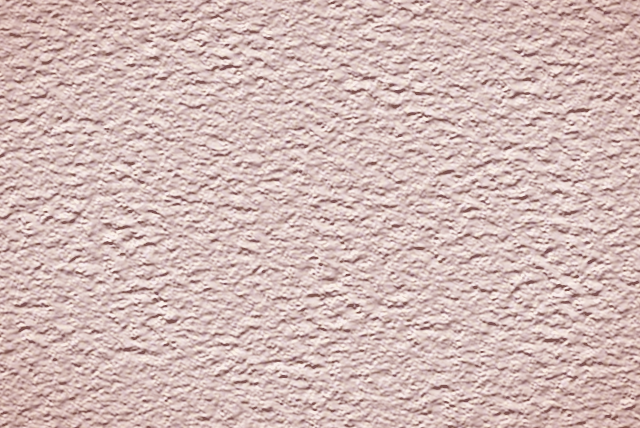
Reproduce this texture procedurally as a WebGL 1 fragment shader.

```glsl
precision highp float;

uniform vec2 u_resolution;

// Plaster colours from shaded pits to lit crests
const vec3 SHADOW = vec3(0.55, 0.40, 0.39);
const vec3 BODY = vec3(0.82, 0.72, 0.71);
const vec3 CREST = vec3(0.96, 0.91, 0.89);
const vec3 EDGE_TINT = vec3(1.0, 0.965, 0.95);

// Relief: cells per canvas height and strength of each layer
const vec2 LUMP_FREQ = vec2(29.0, 50.0);
const vec2 CRUMB_FREQ = vec2(62.0, 92.0);
const vec2 GRAIN_FREQ = vec2(118.0, 143.0);
const float LUMP_AMP = 5.4;
const float CRUMB_AMP = 2.9;
const float GRAIN_AMP = 2.0;
const float RAGGEDNESS = 0.012;

// Light from above, slightly from the left
const vec2 LIGHT_STEP = vec2(-0.0012, 0.0045);
const float SHADOW_SKEW = 0.14;
const float SHADOW_RANGE = 2.4;
const float CREST_RANGE = 1.35;
const float PATCH_FREQ = 5.0;
const float EDGE_DARKENING = 0.45;
const float HUE_VARIATION = 0.05;

vec2 hash2(vec2 p) {
  vec3 q = fract(p.xyx * vec3(0.1031, 0.1030, 0.0973));
  q += dot(q, q.yzx + 33.33);
  return fract((q.xx + q.yz) * q.zy);
}

float cornerSlope(vec2 cell, vec2 corner, vec2 f) {
  return dot(hash2(cell + corner) * 2.0 - 1.0, f - corner);
}

float gradientNoise(vec2 p) {
  vec2 cell = floor(p);
  vec2 f = fract(p);
  vec2 w = f * f * (3.0 - 2.0 * f);
  float low = mix(cornerSlope(cell, vec2(0.0), f),
                  cornerSlope(cell, vec2(1.0, 0.0), f), w.x);
  float high = mix(cornerSlope(cell, vec2(0.0, 1.0), f),
                   cornerSlope(cell, vec2(1.0), f), w.x);
  return mix(low, high, w.y);
}

vec2 rotate(vec2 p, float angle) {
  float c = cos(angle);
  float s = sin(angle);
  return vec2(c * p.x - s * p.y, s * p.x + c * p.y);
}

// Flattened lumps with ragged rims, covered in crumbs and grains
float plasterHeight(vec2 p, float lumpAmp) {
  float crumb = gradientNoise(rotate(p, -0.21) * CRUMB_FREQ + 37.0);
  float grain = gradientNoise(rotate(p, 0.37) * GRAIN_FREQ + 91.0);
  vec2 ragged = p + RAGGEDNESS * vec2(grain, crumb);
  float lump = gradientNoise(rotate(ragged, 0.12) * LUMP_FREQ + 11.0);
  return lumpAmp * lump + CRUMB_AMP * crumb + GRAIN_AMP * grain;
}

// Tone 0 is the body colour, negative is shade, positive is lit
vec3 plasterColor(float tone) {
  float shade = clamp(-tone / SHADOW_RANGE, 0.0, 1.25);
  float lit = clamp(tone / CREST_RANGE, 0.0, 1.15);
  return BODY + (SHADOW - BODY) * shade + (CREST - BODY) * lit;
}

void main() {
  vec2 p = gl_FragCoord.xy / u_resolution.y;
  vec2 centered = gl_FragCoord.xy / u_resolution * 2.0 - 1.0;

  // Slope towards the light, with rougher and calmer patches
  float region = gradientNoise(p * PATCH_FREQ + 5.0);
  float lumpAmp = LUMP_AMP * (1.0 + 0.9 * region);
  float tone = plasterHeight(p, lumpAmp) - plasterHeight(p + LIGHT_STEP, lumpAmp);
  tone -= SHADOW_SKEW * (tone * tone - 1.0);

  // Dimmer, pinker corners
  float edge = smoothstep(0.5, 2.0, dot(centered, centered));
  tone += 0.1 - EDGE_DARKENING * edge;
  vec3 color = plasterColor(tone) * mix(vec3(1.0), EDGE_TINT, edge);

  // Faint cream and lilac flecks
  float hue = gradientNoise(rotate(p, 0.5) * CRUMB_FREQ + 171.0);
  color += HUE_VARIATION * hue * vec3(0.2, 0.3, -1.0);

  gl_FragColor = vec4(clamp(color, 0.0, 1.0), 1.0);
}
```
